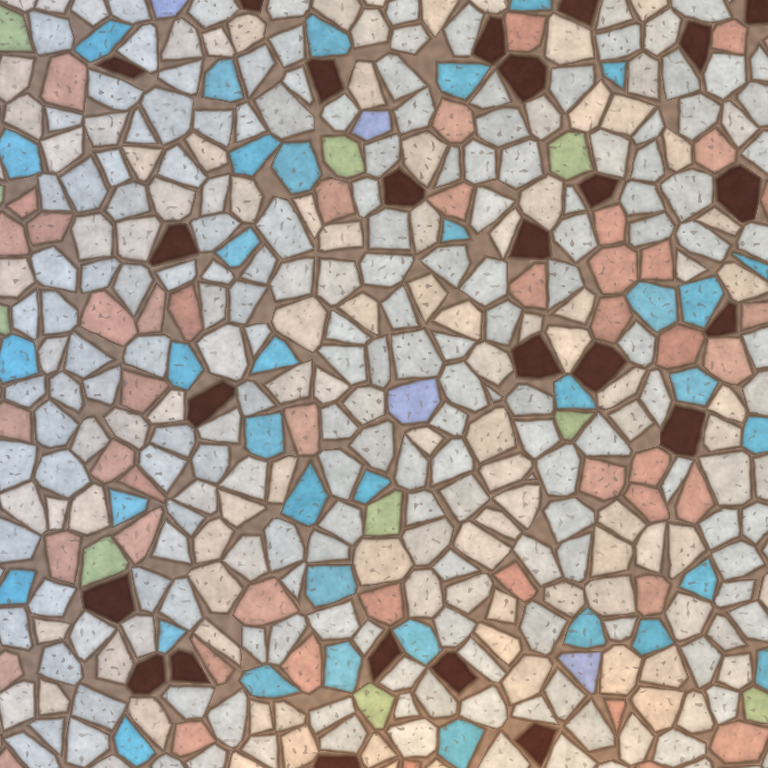
Reproduce this texture procedurally as a Shadertoy shader.

```glsl
// Broken-tile mosaic: pale angular shards with coloured accents set in brown grout.

const float TILES = 19.5;        // tiles across the canvas
const float JITTER = 0.86;       // irregularity of tile centres
const float SIZE_SPREAD = 0.22;  // difference between big and small tiles
const float GAP_MIN = 0.035;     // half width of the grout, in tile units
const float GAP_SPREAD = 0.07;
const float TILT = 0.36;         // how far tile edges turn away from each other
const float SOFTNESS = 0.045;    // edge blur, in tile units

const vec3 WHITE = vec3(0.77, 0.78, 0.78);
const vec3 CREAM = vec3(0.86, 0.78, 0.71);
const vec3 PINK = vec3(0.76, 0.56, 0.50);
const vec3 BLUE = vec3(0.42, 0.70, 0.81);
const vec3 GREEN = vec3(0.66, 0.71, 0.55);
const vec3 VIOLET = vec3(0.61, 0.65, 0.80);
const vec3 UMBER = vec3(0.31, 0.19, 0.16);
const vec3 GROUT = vec3(0.58, 0.49, 0.43);
const vec3 GROUT_EDGE = vec3(0.42, 0.34, 0.28);
const vec3 SPECK = vec3(0.49, 0.44, 0.41);

vec2 hash2(vec2 p) {
    vec3 q = fract(p.xyx * vec3(0.1031, 0.1030, 0.0973));
    q += dot(q, q.yzx + 33.33);
    return fract((q.xx + q.yz) * q.zy);
}

float gradientNoise(vec2 p) {
    vec2 i = floor(p), f = fract(p);
    vec2 u = f * f * f * (f * (f * 6.0 - 15.0) + 10.0);
    vec4 corner;
    for (int k = 0; k < 4; k++) {
        vec2 o = vec2(k & 1, k >> 1);
        float a = 6.2832 * hash2(i + o + 71.0).x;
        corner[k] = dot(vec2(cos(a), sin(a)), f - o);
    }
    return mix(mix(corner.x, corner.y, u.x), mix(corner.z, corner.w, u.x), u.y);
}

vec2 tileCentre(vec2 id) {
    return id + 0.5 + JITTER * (hash2(id) - 0.5);
}

// Squared distance to a tile centre, reduced for the larger tiles.
float tilePower(vec2 p, vec2 id) {
    vec2 d = p - tileCentre(id);
    return dot(d, d) - SIZE_SPREAD * hash2(id + 19.0).x;
}

vec2 nearestTile(vec2 p) {
    vec2 best = floor(p);
    float bestPower = 1e5;
    for (int j = -2; j <= 2; j++)
    for (int i = -2; i <= 2; i++) {
        vec2 id = floor(p) + vec2(i, j);
        float power = tilePower(p, id);
        if (power < bestPower) { bestPower = power; best = id; }
    }
    return best;
}

// Distance from the shard outline, positive inside.
float shardDistance(vec2 p, vec2 id) {
    vec2 c = tileCentre(id);
    float own = tilePower(p, id), dist = 1e5;
    for (int j = -2; j <= 2; j++)
    for (int i = -2; i <= 2; i++) {
        if (i == 0 && j == 0) continue;
        vec2 other = id + vec2(i, j);
        vec2 span = tileCentre(other) - c;
        float len = max(length(span), 0.05);
        vec2 along = vec2(-span.y, span.x) / len;
        vec2 rnd = hash2(id * 3.0 + other * 7.0 + 5.0);
        float edge = (tilePower(p, other) - own) / (2.0 * len);
        float tilted = edge + TILT * (rnd.x - 0.5) * dot(p - c, along);
        dist = min(dist, min(edge - GAP_MIN, tilted - GAP_MIN - GAP_SPREAD * rnd.y));
    }
    // One random break across each shard.
    vec2 cut = hash2(id + 43.0);
    float a = 6.2832 * cut.x;
    return min(dist, 0.30 + 0.4 * cut.y - dot(p - c, vec2(cos(a), sin(a))));
}

vec3 tileColour(vec2 id) {
    vec2 rnd = hash2(id + 87.0);
    vec3 col = mix(WHITE, CREAM, smoothstep(0.35, 1.0, rnd.y));
    if (rnd.x > 0.72) col = mix(PINK, CREAM, 0.35 * rnd.y);
    if (rnd.x > 0.84) col = mix(BLUE, WHITE, 0.25 * rnd.y);
    if (rnd.x > 0.92) col = GREEN;
    if (rnd.x > 0.945) col = VIOLET;
    if (rnd.x > 0.96) col = UMBER;
    return col * (0.95 + 0.10 * hash2(id + 131.0).x);
}

void mainImage(out vec4 fragColor, in vec2 fragCoord) {
    vec2 uv = fragCoord / iResolution.y;
    vec2 p = uv * TILES + 40.0;
    p += 0.025 * vec2(gradientNoise(p * 3.0), gradientNoise(p * 3.0 + 50.0));
    vec2 id = nearestTile(p);
    float dist = shardDistance(p, id);

    // Grout, darker where it meets a shard.
    vec3 grout = mix(GROUT, GROUT_EDGE, smoothstep(-0.13, -0.01, dist));
    grout *= 1.0 + 0.16 * gradientNoise(p * 4.0);

    // Shard face with mottling, dirt specks and a worn rim.
    vec3 face = tileColour(id);
    float isPale = smoothstep(0.3, 0.5, face.g);
    float dirt = 0.5 + 0.5 * smoothstep(-0.3, 0.3, gradientNoise(p * 0.6));
    float specks = smoothstep(0.24, 0.48, gradientNoise(p * 6.5 + 9.0));
    face *= 1.0 + 0.11 * gradientNoise(p * 2.6) + 0.07 * gradientNoise(p * 8.0);
    face = mix(face, SPECK, 0.6 * specks * dirt * isPale);
    face *= mix(0.92, 1.02, smoothstep(0.0, 0.14, dist));

    vec3 col = mix(grout, face, smoothstep(-SOFTNESS, SOFTNESS, dist));

    // Cool light on the left, warm glow along the bottom.
    col *= mix(vec3(0.96, 0.99, 1.04), vec3(1.01, 1.0, 0.98), smoothstep(0.0, 0.6, uv.x));
    vec2 glow = (uv - vec2(0.6, 0.0)) / vec2(0.42, 0.17);
    col *= 1.0 + vec3(0.17, 0.09, 0.0) * exp(-dot(glow, glow));
    fragColor = vec4(clamp(col, 0.0, 1.0), 1.0);
}
```
